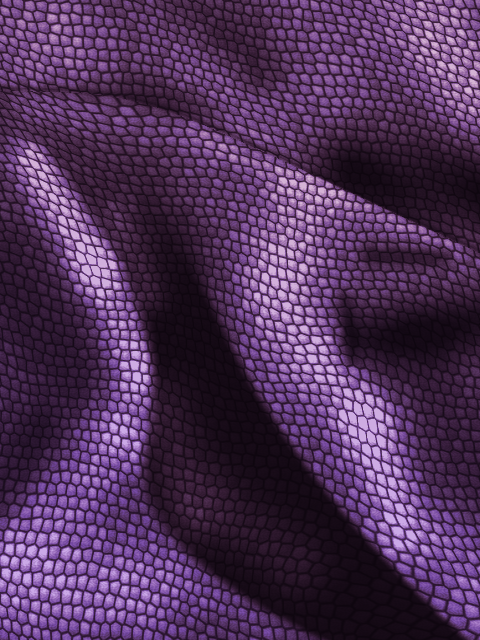
Give the GLSL for this texture, as a Shadertoy shader.

```glsl
// Folded violet leather covered in small embossed scales, lit from the upper left.

vec2 hash2(vec2 p) {
    vec3 q = fract(p.xyx * vec3(0.1031, 0.1030, 0.0973));
    q += dot(q, q.yzx + 33.33);
    return fract((q.xx + q.yz) * q.zy);
}

// Soft streak of light around the segment a-b
float glow(vec2 p, vec2 a, vec2 b, float width) {
    vec2 d = b - a;
    p -= a + d * clamp(dot(p - a, d) / dot(d, d), 0.0, 1.0);
    return exp(-dot(p, p) / (width * width));
}

// Cellular noise on a slightly staggered lattice: offset, border distance, cell id
vec4 scaleCell(vec2 g) {
    float nearest = 9.0, second = 9.0, id = 0.0;
    vec2 offset = vec2(0.0);
    for (int j = -1; j <= 1; j++)
    for (int i = -1; i <= 1; i++) {
        vec2 cell = floor(g) + vec2(i, j);
        vec2 rnd = hash2(cell + 100.0);
        vec2 r = g - cell - 0.5 - 0.22 * (rnd - 0.5);
        r.x -= 0.26 * mod(cell.y, 2.0) - 0.13;
        float d = length(r);
        if (d < nearest) {
            second = nearest; nearest = d; offset = r; id = rnd.x;
        } else second = min(second, d);
    }
    return vec4(offset, second - nearest, id);
}

// Outlines of the three folds
float backEdge(float x) { return 0.858 - 0.0235 * log(1.0 + exp((x - 0.21) / 0.05)); }
float frontEdge(float y) { return 0.73 - 1.098 * y + 0.644 * y * y; }
float leftEdge(float y, float flare) {
    float low = max(0.3 - y, 0.0);
    return 0.243 - 1.2 * (y - 0.39) * (y - 0.39) + flare * low * low;
}

float backShade(vec2 p) {
    float s = 0.36 + 0.04 * sin(p.x * 31.0 + p.y * 17.0 + 2.0 * sin(p.y * 9.0));
    s += 0.10 * glow(p, vec2(0.0, 0.97), vec2(0.10, 0.91), 0.09);
    s += 0.18 * glow(p, vec2(0.64, 0.98), vec2(0.75, 0.86), 0.08);
    s += 0.08 * glow(p, vec2(0.36, 0.86), vec2(0.50, 0.80), 0.06);
    s -= 0.13 * glow(p, vec2(0.29, 1.0), vec2(0.40, 0.89), 0.05);
    s -= 0.29 * glow(p, vec2(0.56, 0.74), vec2(0.75, 0.69), 0.075);
    return s - 0.12 * glow(p, vec2(0.10, 0.875), vec2(0.33, 0.83), 0.03);
}

float leftShade(vec2 p) {
    float s = 0.27;
    s += 0.38 * glow(p, vec2(0.05, 0.75), vec2(0.15, 0.58), 0.034);
    s += 0.27 * glow(p, vec2(0.15, 0.58), vec2(0.22, 0.42), 0.038);
    s += 0.18 * glow(p, vec2(0.22, 0.42), vec2(0.19, 0.33), 0.05);
    s += 0.20 * glow(p, vec2(0.19, 0.31), vec2(0.04, 0.16), 0.06);
    s += 0.28 * glow(p, vec2(0.02, 0.08), vec2(0.20, 0.08), 0.09);
    s += 0.08 * glow(p, vec2(0.28, 0.10), vec2(0.42, 0.01), 0.03);
    s -= 0.10 * glow(p, vec2(0.0, 0.58), vec2(0.12, 0.41), 0.07);
    return s - 0.13 * glow(p, vec2(0.0, 0.21), vec2(0.06, 0.32), 0.045);
}

float valleyShade(vec2 p) {
    float s = mix(0.06, 0.27, smoothstep(0.54, 0.80, p.y));
    s += 0.12 * glow(p, vec2(0.25, 0.36), vec2(0.30, 0.20), 0.05);
    s += 0.09 * glow(p, vec2(0.33, 0.22), vec2(0.46, 0.12), 0.05);
    s += 0.15 * glow(p, vec2(0.18, 0.66), vec2(0.23, 0.54), 0.03);
    return s + 0.12 * glow(p, vec2(0.04, 0.84), vec2(0.30, 0.79), 0.03);
}

float frontShade(vec2 p) {
    float s = 0.35;
    s += 0.13 * glow(p, vec2(0.30, 0.79), vec2(0.70, 0.62), 0.025);
    s += 0.22 * glow(p, vec2(0.47, 0.68), vec2(0.42, 0.53), 0.06);
    s += 0.10 * glow(p, vec2(0.44, 0.58), vec2(0.47, 0.42), 0.05);
    s += 0.25 * glow(p, vec2(0.50, 0.45), vec2(0.57, 0.34), 0.045);
    s += 0.32 * glow(p, vec2(0.57, 0.34), vec2(0.63, 0.17), 0.038);
    s += 0.14 * glow(p, vec2(0.70, 0.15), vec2(0.74, 0.06), 0.05);
    s -= 0.24 * glow(p, vec2(0.57, 0.47), vec2(0.75, 0.50), 0.05);
    s -= 0.14 * glow(p, vec2(0.67, 0.42), vec2(0.75, 0.25), 0.08);
    s -= 0.18 * glow(p, vec2(0.58, 0.60), vec2(0.69, 0.60), 0.018);
    s -= 0.14 * glow(p, vec2(0.54, 0.53), vec2(0.55, 0.44), 0.014);
    return s - 0.10 * glow(p, vec2(0.29, 0.64), vec2(0.36, 0.50), 0.045);
}

// Violet ramp from shadow to sheen
vec3 leather(float t) {
    vec3 c = mix(vec3(0.04, 0.015, 0.045), vec3(0.23, 0.13, 0.24), clamp(t / 0.23, 0.0, 1.0));
    c = mix(c, vec3(0.36, 0.23, 0.40), clamp((t - 0.23) / 0.13, 0.0, 1.0));
    c = mix(c, vec3(0.46, 0.30, 0.59), clamp((t - 0.36) / 0.10, 0.0, 1.0));
    c = mix(c, vec3(0.62, 0.46, 0.69), clamp((t - 0.46) / 0.16, 0.0, 1.0));
    return mix(c, vec3(0.82, 0.72, 0.86), clamp((t - 0.62) / 0.20, 0.0, 1.0));
}

void mainImage(out vec4 fragColor, in vec2 fragCoord) {
    vec2 p = fragCoord / iResolution.xy * vec2(0.75, 1.0);
    float toBack = p.y - backEdge(p.x);
    float toFront = p.x - frontEdge(p.y);

    // Layer the folds, softer where they flatten out
    float blur = mix(0.012, 0.06, smoothstep(0.50, 0.78, p.y));
    float front = smoothstep(-blur, blur, toFront);
    float left = smoothstep(-0.012, 0.022, leftEdge(p.y, 5.0) - p.x);
    float back = smoothstep(-0.002, 0.002, toBack);
    float shade = mix(valleyShade(p), leftShade(p), left);
    shade = mix(shade, frontShade(p), front);
    shade = mix(shade, backShade(p), back);
    shade = max(0.34 + 1.25 * (shade - 0.29), 0.055);
    shade *= 1.0 - 0.45 * exp(-abs(toBack - 0.004) * 200.0);

    // Scale rows bend along each fold without a break below the back edge
    vec2 q = p + 0.008 * sin(p.yx * vec2(15.0, 19.0) + 2.0 * sin(p.xy * 7.0));
    float bend = mix(0.6 * leftEdge(q.y, 1.5), 0.4 * frontEdge(q.y) - 0.03, smoothstep(-0.2, 0.1, toFront));
    vec2 grid = vec2(q.x - bend, 0.85 * q.y + 0.20 * q.x + 0.25 * q.y * q.y) * vec2(61.0, 55.0);
    if (toBack > 0.0) grid = vec2(q.x + 0.22 * q.y, q.y + 0.20 * q.x) * vec2(62.0, 65.0);
    vec4 cell = scaleCell(grid);

    // Domed scales, dark seams and glints
    float plate = smoothstep(0.0, 0.24 + 0.16 * cell.w, cell.z);
    vec2 fromGlint = cell.xy - vec2(-0.06, 0.14);
    float glint = exp(-10.0 * dot(fromGlint, fromGlint));
    float crackle = sin(p.x * 610.0 + 3.0 * sin(p.y * 430.0)) * sin(p.y * 570.0 + 2.0 * sin(p.x * 390.0));
    float tone = shade * (0.32 + 0.58 * plate * (1.0 + 0.4 * dot(cell.xy, vec2(-0.3, 0.9))));
    tone *= 0.86 + 0.28 * cell.w + 0.12 * crackle;
    tone += 0.36 * shade * shade * glint * plate;

    // Cooler violet on the near folds, warmer mauve behind
    float violet = (1.0 - back) * max(left, front) * smoothstep(0.95, 0.25, p.y + 0.3 * p.x);
    vec3 colour = leather(tone) * mix(vec3(1.02, 0.98, 0.97), vec3(0.97, 0.92, 1.06), violet);
    fragColor = vec4(colour, 1.0);
}
```
